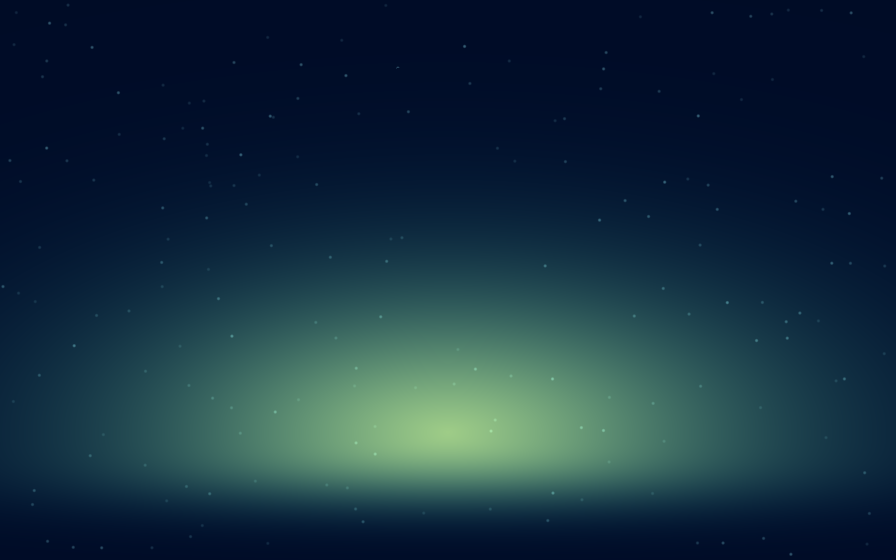
Reproduce this background procedurally as a Shadertoy shader.

```glsl
vec2 hash2(vec2 p) {
    vec3 q = fract(p.xyx * vec3(0.1031, 0.1030, 0.0973));
    q += dot(q, q.yzx + 33.33);
    return fract((q.xx + q.yz) * q.zy);
}

float cornerSlope(vec2 cell, vec2 corner, vec2 f) {
    return dot(hash2(cell + corner) * 2.0 - 1.0, f - corner);
}

float gradientNoise(vec2 p) {
    vec2 cell = floor(p), f = fract(p);
    vec2 u = f * f * (3.0 - 2.0 * f);
    float low = mix(cornerSlope(cell, vec2(0, 0), f), cornerSlope(cell, vec2(1, 0), f), u.x);
    float high = mix(cornerSlope(cell, vec2(0, 1), f), cornerSlope(cell, vec2(1, 1), f), u.x);
    return mix(low, high, u.y);
}

// Wide elliptical glow: long fade upward, steep fade downward
vec3 horizonGlow(vec2 p) {
    float dy = p.y - 0.229;
    float rise = dy > 0.0 ? dy / 0.46 : pow(-dy / 0.18, 1.5);
    float t = length(vec2(p.x, rise));
    vec3 falloff = vec3(1.2, 0.85, 0.4) * t + vec3(2.5, 1.95, 1.75) * t * t;
    return vec3(0.0, 0.045, 0.15) + vec3(0.62, 0.755, 0.38) * exp(-falloff);
}

// One faint star at a random spot in some of the grid cells
float starLayer(vec2 p, float scale, float seed) {
    vec2 grid = p * scale + 100.0;
    vec2 cell = floor(grid);
    vec2 spot = 0.15 + 0.7 * hash2(cell + seed);
    vec2 pick = hash2(cell + seed + 57.0);
    float density = 0.17 + 0.25 * gradientNoise(cell * 0.23 + seed);
    // Fewer stars above the middle of the glow
    density *= 1.0 - 0.6 * exp(-dot(p - vec2(0.0, 0.57), p - vec2(0.0, 0.57)) * 12.0);
    float dist = length(fract(grid) - spot) / scale;
    float disc = smoothstep(0.0042, 0.0006, dist);
    return disc * step(pick.x, density) * mix(0.12, 0.4, pick.y * pick.y);
}

void mainImage(out vec4 fragColor, in vec2 fragCoord) {
    vec2 p = fragCoord / iResolution.y;
    p.x -= 0.5 * iResolution.x / iResolution.y;

    vec3 color = horizonGlow(p);
    float stars = starLayer(p, 20.0, 3.0) + starLayer(p, 17.0, 41.0);
    color += vec3(0.55, 0.85, 0.8) * stars * (1.0 - 0.6 * color.g);

    fragColor = vec4(color, 1.0);
}
```
